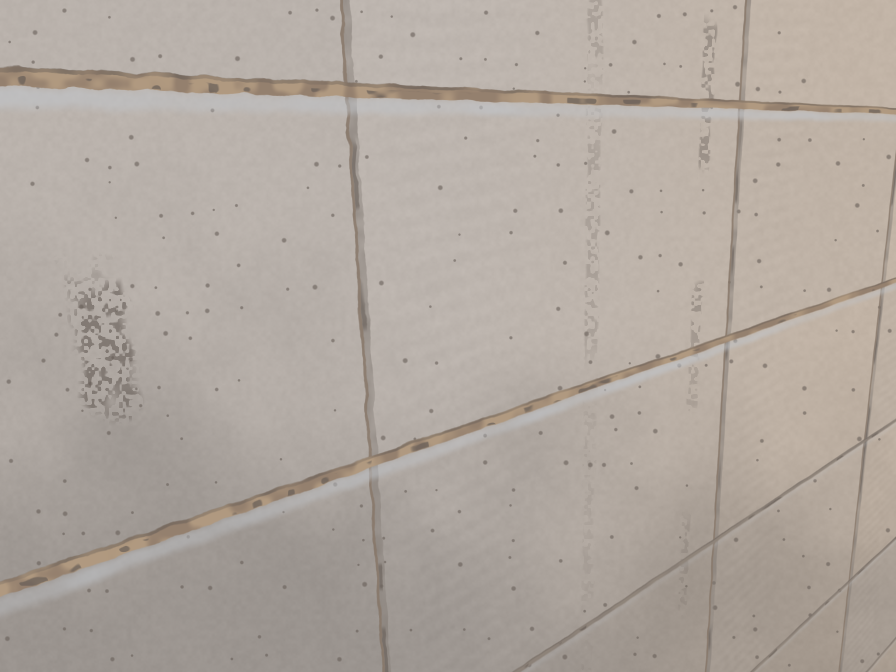
Write a Shadertoy shader that draws this texture.

```glsl
const vec3 PALE = vec3(0.735, 0.705, 0.680);
const vec3 DEEP = vec3(0.605, 0.580, 0.560);
const vec3 CREAM = vec3(1.020, 0.985, 0.940);
const vec3 TAN = vec3(0.690, 0.600, 0.500);
const vec3 BROWN = vec3(0.580, 0.500, 0.430);
const vec3 GREY = vec3(0.530, 0.500, 0.475);
const vec3 SOOT = vec3(0.400, 0.365, 0.340);
const vec3 CHALK = vec3(0.755, 0.770, 0.790);

// Tile units to canvas, y down, in perspective
const mat3 VIEW = mat3(0.983, 0.1255, 0.659,
                       0.0807, 0.6422, 0.1313,
                       0.3906, 0.1337, 1.0);
const float FAR_SQUEEZE = 0.075;
const float BED_HALF = 0.017;
const float SIDE_HALF = 0.008;
const float SIDE_GROWTH = 0.005;
const float WOBBLE = 0.012;
const float GRAIN = 0.035;

// Scuffed bands: position across, half width, centre down, half height
const int SCUFFS = 3;
const vec4 SCUFF[SCUFFS] = vec4[SCUFFS](
    vec4(-0.34, 0.028, 0.54, 0.15),
    vec4(0.50, 0.020, 0.50, 0.45),
    vec4(0.86, 0.022, 0.00, 0.28));
const float SCUFF_DARKNESS[SCUFFS] = float[SCUFFS](0.62, 0.22, 0.40);

float hash(vec2 p) {
    p = fract(p * vec2(0.1031, 0.1137));
    p += dot(p, p.yx + 33.33);
    return fract((p.x + p.y) * p.x * 7.31 + p.y * 13.7);
}

float noise(vec2 p) {
    vec2 i = floor(p), f = fract(p);
    f = f * f * (3.0 - 2.0 * f);
    return mix(mix(hash(i), hash(i + vec2(1, 0)), f.x),
               mix(hash(i + vec2(0, 1)), hash(i + vec2(1, 1)), f.x), f.y);
}

float fbm(vec2 p) {
    float sum = 0.0, gain = 0.5;
    for (int i = 0; i < 4; i++) {
        sum += gain * noise(p);
        p = p * 2.03 + 17.3;
        gain *= 0.5;
    }
    return sum / 0.9375;
}

// Soft stripe of the given half width around zero
float stripe(float d, float halfWidth, float blur) {
    return 1.0 - smoothstep(halfWidth - blur, halfWidth + blur, abs(d));
}

// Sparse round pits on a jittered grid
float pits(vec2 p) {
    vec2 cell = floor(p);
    vec2 centre = 0.25 + 0.5 * vec2(hash(cell + 3.7), hash(cell + 91.2));
    float radius = 0.03 + 0.07 * hash(cell + 41.0);
    float d = length(fract(p) - centre);
    return step(0.72, hash(cell + 12.5)) * (1.0 - smoothstep(radius * 0.5, radius + 0.04, d));
}

void mainImage(out vec4 fragColor, in vec2 fragCoord) {
    vec2 uv = fragCoord / iResolution.xy;
    vec2 q = vec2(uv.x, 1.0 - uv.y);
    vec2 plane = q * vec2(4.0, 3.0) + 5.0;
    vec3 h = inverse(VIEW) * vec3(q, 1.0);
    vec2 wall = h.xy / h.z;
    wall.x += max(wall.x - 1.0, 0.0) * FAR_SQUEEZE;
    vec2 blur = fwidth(wall) * 0.8;
    vec2 tile = floor(wall);

    // Plaster tone, tile tint and grain
    float cloud = fbm(plane * 1.6);
    float shade = smoothstep(0.35, 1.1, q.y + 0.2 * (0.5 - q.x) + 0.5 * (cloud - 0.5));
    vec3 color = mix(PALE, DEEP, shade);
    color *= 0.985 + 0.03 * hash(tile + 23.0);
    color *= mix(vec3(1), CREAM, smoothstep(0.45, 1.0, q.x) * (0.6 + 0.4 * hash(tile + 8.0)));
    color += GRAIN * (fbm(plane * 45.0) - 0.5);

    // Faint trowel ripples near the left side of each tile
    vec2 local = fract(wall);
    float ripple = sin(local.y * 95.0 + local.x * 14.0 + 4.0 * cloud);
    color += 0.006 * ripple * smoothstep(0.0, 0.1, local.x) * (1.0 - smoothstep(0.2, 0.45, local.x));

    // Speckled scuffs and pits
    float speckle = smoothstep(0.48, 0.62, noise(plane * 65.0) * 0.7 + noise(plane * 18.0) * 0.3);
    for (int i = 0; i < SCUFFS; i++) {
        vec4 s = SCUFF[i];
        float down = fract(wall.y - s.z + 0.5) - 0.5;
        float ragged = 0.5 * (noise(plane * 14.0 + float(i)) - 0.5);
        float reach = max(abs(wall.x - s.x) / s.y, abs(down) / s.w) + ragged;
        float area = 1.0 - smoothstep(0.7, 1.15, reach);
        float fade = 1.0 - 0.55 * smoothstep(0.7, 1.2, wall.y);
        color = mix(color, SOOT, area * speckle * fade * SCUFF_DARKNESS[i]);
    }
    color = mix(color, SOOT, 0.6 * pits(plane * 9.0));

    // Upright joints: grey groove with a brown left lip
    vec2 joint = round(wall);
    float rough = fbm(plane * 12.0) - 0.5;
    float side = wall.x - joint.x + rough * WOBBLE * 0.7;
    float sideHalf = SIDE_HALF + SIDE_GROWTH * max(joint.x, 0.0);
    vec3 groove = mix(GREY, color, 0.25 + 0.4 * noise(plane * 22.0));
    color = mix(color, groove, stripe(side, sideHalf, blur.x));
    color = mix(color, BROWN * 0.9, 0.7 * stripe(side + sideHalf * 0.7, sideHalf * 0.3, blur.x));
    float crack = smoothstep(0.55, 0.75, noise(plane * 7.0 + 31.0));
    color = mix(color, SOOT, 0.6 * crack * stripe(side, sideHalf * 0.4, blur.x));

    // Level joints: chalky lower edge, mortar, dark broken upper lip
    float bed = wall.y - joint.y + rough * WOBBLE;
    float worn = smoothstep(1.2, 2.0, joint.y);
    float bedHalf = BED_HALF * mix(1.0, 0.65, worn);
    float chalk = stripe(bed - bedHalf * 2.2, bedHalf * 1.1, blur.y + 0.012);
    color = mix(color, CHALK, chalk * mix(0.65, 0.25, worn) * (0.5 + 0.5 * noise(plane * 5.0)));
    vec3 mortar = mix(TAN, BROWN, smoothstep(0.3, 0.8, noise(plane * 16.0)));
    mortar = mix(mortar, GREY, worn * 0.8);
    color = mix(color, mortar, stripe(bed, bedHalf, blur.y));
    float lip = stripe(bed + bedHalf * 0.8, bedHalf * 0.25, blur.y);
    color = mix(color, SOOT, lip * (0.2 + 0.5 * noise(plane * 10.0 + 7.0)));
    float chip = smoothstep(0.72, 0.85, noise(plane * 20.0 + 50.0));
    color = mix(color, SOOT, 0.7 * chip * stripe(bed - bedHalf * 0.4, bedHalf * 0.5, blur.y));

    fragColor = vec4(clamp(color, 0.0, 1.0), 1.0);
}
```
